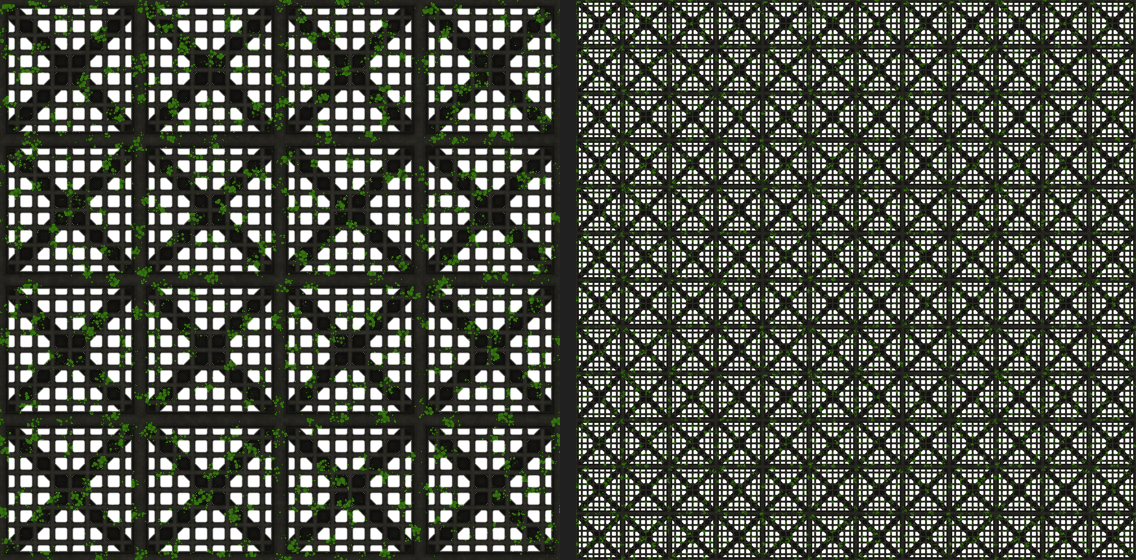
Left: one tile. Right: repeated 3 by 3.
Give the GLSL for this texture, as a Shadertoy shader.

```glsl
// Four by four panels of dark cast grating: heavy frame beams, a fine lattice of
// bars and a recessed diagonal cross, with white seen through rounded openings.
// Distance functions shape the metal; wrapping cellular noise grows the moss.

vec2 hash2(vec2 p) {
    vec3 h = fract(p.xyx * vec3(0.1031, 0.1030, 0.0973));
    h += dot(h, h.yzx + 33.33);
    return fract((h.xx + h.yz) * h.zy);
}

// Distance to the nearest scattered point; wraps after one canvas.
float cellular(vec2 uv, float period) {
    vec2 p = uv * period, id = floor(p), f = p - id;
    float nearest = 2.0;
    for (int y = -1; y <= 1; y++)
        for (int x = -1; x <= 1; x++) {
            vec2 o = vec2(x, y);
            vec2 point = o + hash2(mod(id + o, period) + period);
            nearest = min(nearest, length(point - f));
        }
    return nearest;
}

float roundBox(vec2 p, float halfSize, float radius) {
    vec2 d = abs(p) - halfSize + radius;
    return length(max(d, 0.0)) + min(max(d.x, d.y), 0.0) - radius;
}

void mainImage(out vec4 fragColor, in vec2 fragCoord) {
    vec2 uv = fragCoord / iResolution.xy;
    vec2 panel = fract(uv * 4.0);
    vec2 q = abs(panel - 0.5);
    float pixel = 4.0 / iResolution.y;
    float soft = 0.6 * pixel + 0.003;

    // Distances, in panel widths
    float fromRim = 0.5 - max(q.x, q.y);
    vec2 barAxes = abs(fract(panel * 8.0 + 0.5) - 0.5) / 8.0;
    float bar = min(barAxes.x, barAxes.y);
    float lattice = roundBox((fract(panel * 8.0) - 0.5) / 8.0, 0.0425, 0.014);
    float cross45 = (0.083 - abs(q.x - q.y)) * 0.7071;
    float hole = max(max(lattice, cross45), 0.0625 - fromRim);

    // Recessed cross, then bevelled bars, then frame lip and beam
    float shade = 0.05 + 0.025 * smoothstep(0.02, 0.05, bar);
    float barShade = mix(0.165, 0.085, smoothstep(0.004, 0.021, bar));
    shade = mix(barShade, shade, smoothstep(-soft, soft, bar - 0.02));
    float beamShade = mix(0.145, 0.12, smoothstep(0.01, 0.035, fromRim));
    float lipShade = mix(0.06, 0.095, smoothstep(0.043, 0.06, fromRim));
    float frameShade = mix(beamShade, lipShade, smoothstep(-soft, soft, fromRim - 0.042));
    shade = mix(frameShade, shade, smoothstep(-soft, soft, fromRim - 0.0625));

    // Grime and fine grain
    float patches = cellular(uv, 19.0);
    float clumps = cellular(uv + 0.37, 53.0);
    float grains = cellular(uv + 0.71, 149.0);
    shade *= 0.82 + 0.22 * clumps + 0.2 * grains;
    vec3 color = shade * vec3(1.02, 1.0, 0.87);

    // Moss: dark fringe around bright, broken cores
    float growth = 0.45 * patches + 0.3 * clumps + 0.25 * grains;
    vec3 fringe = vec3(0.13, 0.21, 0.06);
    vec3 core = vec3(0.20, 0.43, 0.06) * (1.15 - 0.5 * grains);
    color = mix(color, fringe, 0.8 * smoothstep(0.335, 0.295, growth));
    color = mix(color, core, smoothstep(0.29, 0.25, growth));

    // White openings
    color = mix(vec3(1.0), color, smoothstep(-soft, soft, hole));
    fragColor = vec4(color, 1.0);
}
```
